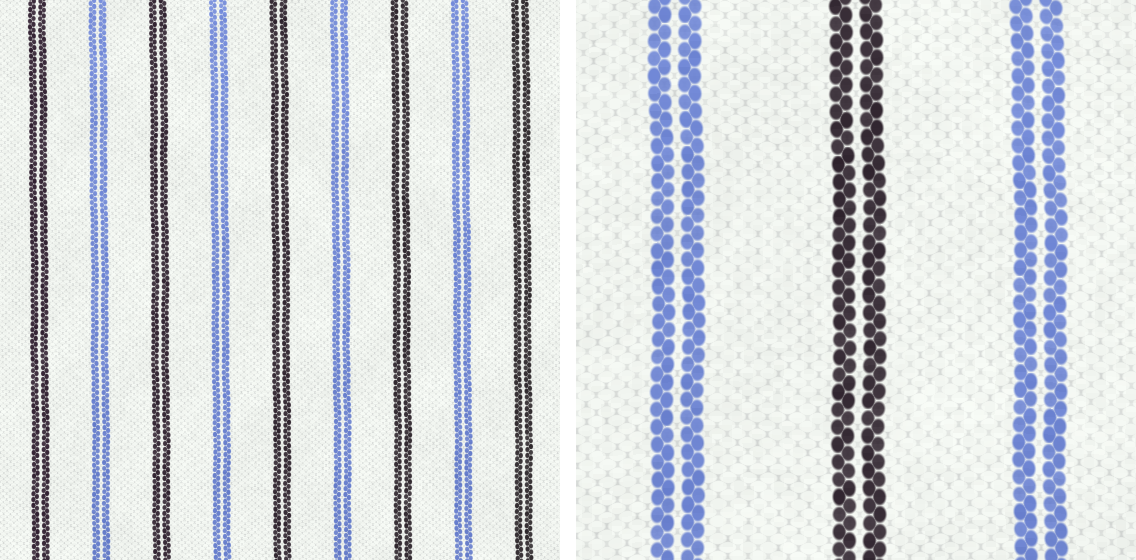
Left, the full canvas; right, a detail of the centre.
Reproduce this texture procedurally as a Shadertoy shader.

```glsl
float hash(vec2 p) {
    p = fract(p * vec2(0.1031, 0.1137));
    p += dot(p, p.yx + 33.33);
    return fract((p.x + p.y) * p.y * 17.0);
}

// Soft ellipse: 1 inside, 0 outside
float bead(vec2 d, vec2 radius, float soft) {
    return 1.0 - smoothstep(1.0 - soft, 1.0 + soft, length(d / radius));
}

// Slow unevenness of the cloth, about -1 to 1
float drift(vec2 p) {
    return 0.5 * sin(p.x * 17.0 + 3.0 * sin(p.y * 9.0))
         + 0.3 * sin(p.y * 31.0 + 2.0 * sin(p.x * 23.0))
         + 0.2 * sin(p.x * 61.0 - p.y * 47.0);
}

void mainImage(out vec4 fragColor, in vec2 fragCoord) {
    vec2 uv = fragCoord / iResolution.xy;
    float soft = 0.2 + 80.0 / iResolution.y;

    // Thread space: 36 leaning warps per stripe pair, 192 wefts in all
    vec2 p;
    p.x = (uv.x - 0.0735 + 0.007 * uv.y) / 0.2157 * 36.0 + 38.5;
    p.y = uv.y * 192.0 + 0.4 * sin(uv.x * 9.0) + 0.2 * sin(uv.x * 37.0 + uv.y * 5.0);
    p.x += 0.12 * sin(uv.y * 21.0) + 0.08 * sin(uv.y * 67.0 + uv.x * 11.0);

    vec3 darkYarn = mix(vec3(0.20, 0.13, 0.20), vec3(0.19, 0.17, 0.18), uv.x);
    vec3 blueYarn = mix(vec3(0.39, 0.48, 0.79), vec3(0.46, 0.55, 0.86), uv.y);

    float light = 0.0;
    float ink = 0.0;
    vec3 inkColor = blueYarn;

    // Plain weave: neighbouring warps surface on alternate wefts
    for (int j = -1; j <= 1; j++) {
        float warp = floor(p.x) + float(j);
        float u = p.x - warp - 0.5;
        float v = mod(p.y + warp, 2.0) - 1.0;
        float w = mod(p.y + warp + 1.0, 2.0) - 1.0;
        float chance = hash(vec2(warp, floor((p.y + warp) * 0.5)));

        float weftBead = bead(vec2(u, w), vec2(0.95, 0.68 + 0.1 * chance), soft);
        float warpBead = bead(vec2(u, v), vec2(0.64, 0.84 + 0.14 * chance), soft);
        light = max(light, max(weftBead, warpBead * (0.45 + 0.3 * chance)));

        // Two coloured warps, one white, two coloured, then thirteen white
        float place = mod(warp, 18.0);
        if (place < 5.0 && place != 2.0) {
            inkColor = mod(warp, 36.0) < 18.0 ? darkYarn : blueYarn;
            ink = max(ink, warpBead * (0.88 + 0.12 * chance));
        }
    }

    // White ground with grey hollows, then the dyed yarn
    vec3 color = mix(vec3(0.74, 0.75, 0.75), vec3(0.95, 0.965, 0.945), light);
    color = mix(color, inkColor, ink);
    color += 0.012 * drift(uv) + 0.03 * (hash(floor(p) + 7.0) - 0.5);
    fragColor = vec4(clamp(color, 0.0, 1.0), 1.0);
}
```
